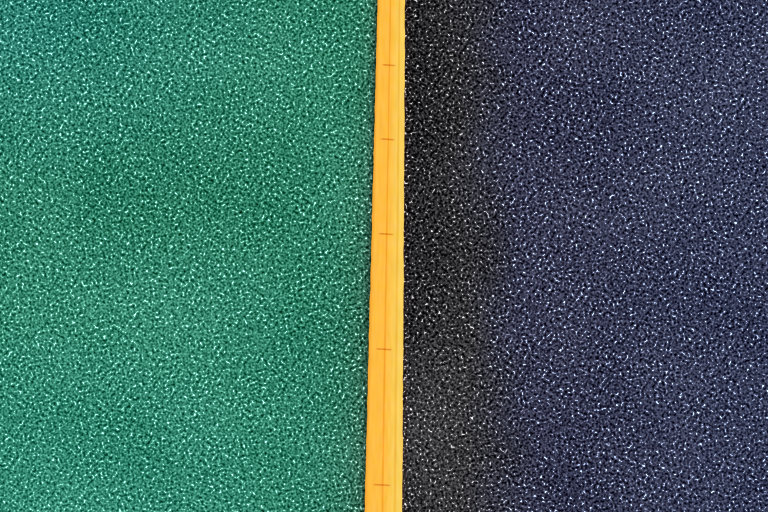
A WebGL 1 fragment shader for this texture:

```glsl
precision highp float;
// Rough green and blue-black granular ground split by a narrow yellow strip.
uniform vec2 u_resolution;

#define GRAIN_SCALE 165.0
#define GREEN_CONTRAST 0.40
#define DARK_CONTRAST 0.34
#define SPARKLE 0.50
#define GREEN_BASE vec3(0.195, 0.505, 0.400)
#define ASPHALT_BASE vec3(0.205, 0.205, 0.215)
#define BLUE_BASE vec3(0.215, 0.220, 0.305)
#define STRIP_ORANGE vec3(1.00, 0.745, 0.27)
#define STRIP_YELLOW vec3(0.98, 0.82, 0.37)

float hash(vec2 p) {
  vec3 q = fract(vec3(p.xyx) * 0.1031);
  q += dot(q, q.yzx + 33.33);
  return fract((q.x + q.y) * q.z);
}

vec2 gradient(vec2 cell) {
  float angle = 6.2832 * hash(cell);
  return vec2(cos(angle), sin(angle));
}

float gradientNoise(vec2 p) {
  vec2 i = floor(p), f = fract(p);
  vec2 w = f * f * f * (f * (f * 6.0 - 15.0) + 10.0);
  vec2 e = vec2(1.0, 0.0);
  float low = mix(dot(gradient(i), f), dot(gradient(i + e), f - e), w.x);
  float high = mix(dot(gradient(i + e.yx), f - e.yx),
                   dot(gradient(i + e.xx), f - e.xx), w.x);
  return mix(low, high, w.y);
}

// Two rotated octaves form the packed granules.
float granules(vec2 p) {
  vec2 a = mat2(0.82, 0.57, -0.57, 0.82) * p * GRAIN_SCALE + 40.0;
  vec2 b = mat2(0.93, -0.37, 0.37, 0.93) * p * GRAIN_SCALE * 1.45 + 400.0;
  return gradientNoise(a + 300.0) + 0.75 * gradientNoise(b);
}

vec3 greenGround(vec2 uv, float grain, float sparkle, float broad, float gap) {
  vec3 color = GREEN_BASE + broad * 0.05;
  float corner = smoothstep(0.75, 0.0, length(uv));
  color += vec3(0.015, 0.035, 0.05) * corner;
  color += vec3(-0.01, 0.0, 0.045) * smoothstep(0.5, 0.0, length(uv - vec2(0.0, 1.0)));
  // Worn, greyer margin beside the strip, broader towards the bottom.
  float worn = exp(-gap / mix(0.035, 0.012, uv.y));
  color = mix(color, vec3(0.25, 0.37, 0.31), 0.65 * worn);
  color += grain * GREEN_CONTRAST * vec3(0.82, 1.0, 0.95);
  color += sparkle * SPARKLE * vec3(0.75, 0.65, 0.70);
  return color * (1.0 - 0.5 * exp(-gap / 0.003));
}

vec3 darkGround(vec2 uv, float grain, float sparkle, float broad, float gap) {
  float blue = smoothstep(0.04, 0.16, gap + broad * 0.05 - 0.03 * (1.0 - uv.y));
  vec3 color = mix(ASPHALT_BASE, BLUE_BASE, blue) + broad * 0.045;
  // Dark channel beside the strip and a paler dusty patch low down.
  color *= 1.0 - 0.30 * smoothstep(0.09, 0.0, gap) * smoothstep(0.1, 0.6, uv.y);
  vec2 patchOffset = (uv - vec2(0.58, 0.22)) / vec2(0.045, 0.20);
  color += 0.045 * exp(-dot(patchOffset, patchOffset));
  color += vec3(0.01, 0.025, 0.04) * smoothstep(0.6, 1.0, uv.x);
  color += grain * DARK_CONTRAST * mix(vec3(0.95), vec3(0.95, 1.0, 1.12), blue);
  color += sparkle * SPARKLE * mix(vec3(0.9, 0.88, 0.85), vec3(0.85, 1.0, 1.1), blue);
  // Reddish shadow, then pale crumbs along the lip.
  color = mix(color, vec3(0.20, 0.11, 0.09), 0.55 * exp(-gap / 0.004));
  color += 0.4 * exp(-gap / 0.006) * smoothstep(0.15, 0.5, grain);
  return color;
}

vec3 paintedStrip(vec2 uv, vec2 p, float across, float aa) {
  vec3 color = mix(STRIP_ORANGE, STRIP_YELLOW, smoothstep(0.45, 0.85, across));
  color += 0.035 * gradientNoise(p * vec2(150.0, 22.0));
  color.b += 0.05 * gradientNoise(p * vec2(80.0, 60.0) + 17.0);
  // Lengthwise creases.
  color -= vec3(0.03, 0.09, 0.08) * smoothstep(0.05, 0.0, abs(across - 0.47));
  color -= vec3(0.02, 0.08, 0.10) * smoothstep(0.06, 0.0, abs(across - 0.80));
  color = mix(color, vec3(0.93, 0.60, 0.16), 0.65 * smoothstep(0.12, 0.0, across));
  // Short cross joints, spaced wider towards the bottom.
  for (int i = 0; i < 5; i++) {
    float k = float(i);
    float jointY = 1.0 - (0.127 + 0.125 * k + 0.02 * k * k);
    float bend = 0.004 * (across - 0.4);
    float joint = smoothstep(0.001 + aa, 0.0, abs(uv.y - jointY + bend));
    joint *= smoothstep(0.18, 0.3, across) * smoothstep(0.72, 0.6, across);
    color -= vec3(0.10, 0.20, 0.10) * joint;
  }
  return color;
}

void main() {
  vec2 uv = gl_FragCoord.xy / u_resolution;
  vec2 p = gl_FragCoord.xy / u_resolution.y;
  float aa = 1.0 / u_resolution.y;
  float edgeAa = 0.8 / u_resolution.x;

  float leftEdge = mix(0.4745, 0.4915, uv.y);
  float rightEdge = mix(0.5240, 0.5275, uv.y);
  float wobble = 0.0008 * gradientNoise(p * 45.0);
  float leftGap = max(leftEdge - uv.x, 0.0);
  float rightGap = max(uv.x - rightEdge, 0.0);

  float grain = granules(p);
  float sparkle = smoothstep(0.30, 0.75, grain);
  float broad = gradientNoise(p * 4.0 + 8.0) + 0.5 * gradientNoise(p * 13.0);

  vec3 green = greenGround(uv, grain, sparkle, broad, leftGap);
  vec3 dark = darkGround(uv, grain, sparkle, broad, rightGap);
  float across = (uv.x - leftEdge) / (rightEdge - leftEdge);
  vec3 strip = paintedStrip(uv, p, across, aa);

  vec3 color = mix(green, strip, smoothstep(-edgeAa, edgeAa, uv.x - leftEdge + wobble));
  color = mix(color, dark, smoothstep(-edgeAa, edgeAa, uv.x - rightEdge + wobble));
  gl_FragColor = vec4(clamp(color, 0.02, 1.0), 1.0);
}
```
